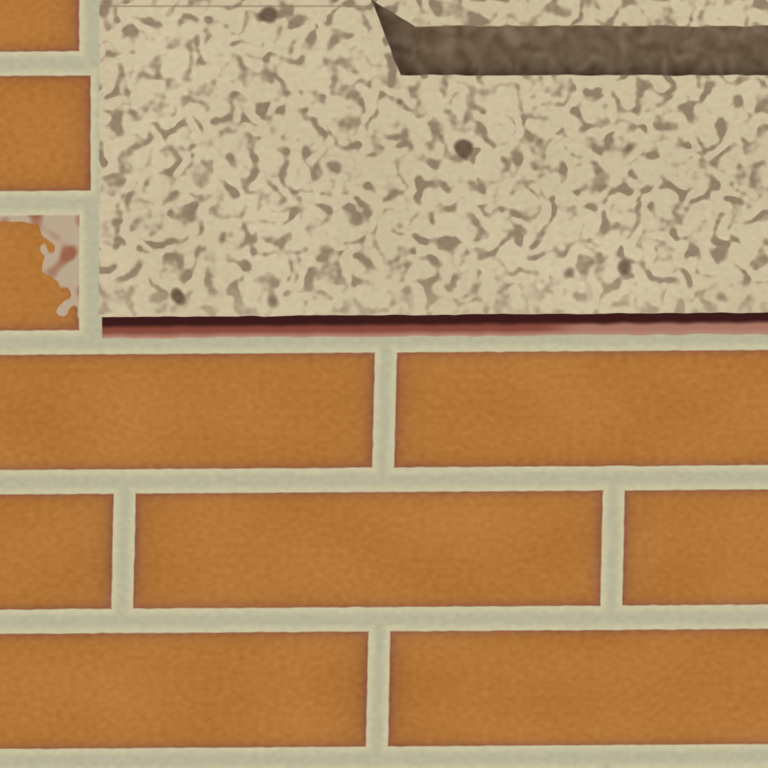
A WebGL 1 fragment shader for this texture:

```glsl
precision highp float;
// Orange brick wall in pale mortar, with a speckled stone block and a shadowed recess.
uniform vec2 u_resolution;

// Layout, as fractions of the canvas
const float ROW_PITCH = 0.1816;
const float ROW_CENTRE = 0.4661;
const float BRICK_PITCH = 0.6367;
const float JOINT_X = 0.5007;
const float ODD_SHIFT = 0.3357;
const vec2 BRICK_HALF = vec2(0.304, 0.0748);
const float ROW_SLOPE = 0.0065;
const float JOINT_LEAN = 0.023;
const float STONE_LEFT = 0.129;
const float STONE_BOTTOM = 0.590;
const float GAP_BOTTOM = 0.562;
const float RECESS_TOP = 0.966;
const float RECESS_BOTTOM = 0.902;
const float RECESS_LEFT = 0.484;
const float SOFTNESS = 0.0016;
const float FLECK_SCALE = 56.0;

// Colours
const vec3 BRICK = vec3(0.70, 0.465, 0.215);
const vec3 BRICK_EDGE = vec3(0.57, 0.365, 0.255);
const vec3 MORTAR = vec3(0.785, 0.755, 0.62);
const vec3 MORTAR_GREY = vec3(0.685, 0.675, 0.575);
const vec3 STONE = vec3(0.80, 0.74, 0.615);
const vec3 FLECK = vec3(0.555, 0.475, 0.385);
const vec3 PIT = vec3(0.35, 0.26, 0.21);
const vec3 RECESS = vec3(0.425, 0.355, 0.275);
const vec3 RECESS_DARK = vec3(0.27, 0.215, 0.17);
const vec3 GAP_DARK = vec3(0.23, 0.11, 0.10);
const vec3 GAP_RED = vec3(0.53, 0.29, 0.235);
const vec3 GAP_PINK = vec3(0.70, 0.52, 0.44);
const vec3 STAIN = vec3(0.73, 0.65, 0.55);
const vec3 STAIN_RED = vec3(0.60, 0.39, 0.30);

vec2 hash2(vec2 p) {
  vec3 a = fract(p.xyx * vec3(0.1031, 0.1030, 0.0973));
  a += dot(a, a.yzx + 33.33);
  return fract((a.xx + a.yz) * a.zy);
}

float corner(vec2 cell, vec2 f, vec2 o) {
  return dot(hash2(cell + o) * 2.0 - 1.0, f - o);
}

// Gradient noise, roughly -0.7 to 0.7
float noise(vec2 p) {
  vec2 c = floor(p), f = fract(p);
  vec2 w = f * f * (3.0 - 2.0 * f);
  float low = mix(corner(c, f, vec2(0, 0)), corner(c, f, vec2(1, 0)), w.x);
  float high = mix(corner(c, f, vec2(0, 1)), corner(c, f, vec2(1, 1)), w.x);
  return mix(low, high, w.y);
}

// Coverage of a shape from its signed distance
float cover(float d) {
  float w = max(SOFTNESS, 1.0 / u_resolution.y);
  return 1.0 - smoothstep(-w, w, d);
}

vec3 wall(vec2 p, vec2 q, float grain) {
  float row = floor((q.y - ROW_CENTRE) / ROW_PITCH + 0.5);
  float y = q.y - ROW_CENTRE - row * ROW_PITCH;
  float odd = mod(row, 2.0);
  float x = mod(q.x - JOINT_X + odd * ODD_SHIFT, BRICK_PITCH) - 0.5 * BRICK_PITCH;
  float dx = abs(x) - BRICK_HALF.x;
  if (row > 0.5) dx = p.x - mix(0.118, 0.103, odd);
  float d = max(dx, abs(y) - BRICK_HALF.y) + 0.0012 * noise(p * 70.0);

  // Mortar: grey along the middle, pale beside the bricks
  float middle = smoothstep(0.002, 0.013, d + 0.003 * noise(p * 30.0));
  vec3 mortar = mix(MORTAR, MORTAR_GREY, 0.65 * middle) + 0.035 * grain;

  // Brick: burnt rim and faint mottling
  float rim = exp(min(d, 0.0) / 0.006) + 0.3 * exp(min(dx, 0.0) / 0.025);
  vec3 brick = mix(BRICK, BRICK_EDGE, clamp(rim, 0.0, 1.0));
  brick += 0.035 * noise(p * vec2(9.0, 14.0)) + 0.045 * grain;

  // Mortar smear on the brick beside the stone
  if (row == 1.0) {
    float n = noise(p * 26.0) + 0.5 * noise(p * 55.0);
    float reach = p.x - 0.038 - 0.45 * (0.715 - p.y) + 0.035 * n;
    float smear = max(cover(-reach), cover(0.711 - p.y + 0.006 * n));
    vec3 tint = mix(STAIN, STAIN_RED, smoothstep(0.05, 0.3, noise(p * 32.0 + 4.0)));
    brick = mix(brick, tint, smear);
  }
  return mix(mortar, brick, cover(d));
}

vec3 stone(vec2 p, float grain) {
  // Short curling flecks and rare pits
  vec2 bend = vec2(noise(p * 31.0), noise(p * 31.0 + 19.0));
  float n = noise(p * FLECK_SCALE + bend * 1.6) + 0.25 * noise(p * 120.0);
  float fade = mix(0.55, 1.0, smoothstep(0.0, 0.06, p.y - STONE_BOTTOM));
  vec3 col = mix(STONE, FLECK, 0.9 * fade * smoothstep(-0.03, 0.32, n));
  col = mix(col, PIT, 0.8 * smoothstep(0.38, 0.52, noise(p * 24.0 + 7.0)));
  col += 0.04 * noise(p * 7.0) + 0.04 * grain;
  float crease = cover(abs(p.y - 0.992) - 0.001) * cover(p.x - RECESS_LEFT);
  col = mix(col, FLECK, 0.7 * crease);

  // Recess with a bevelled upper left corner
  float wob = 0.0025 * noise(p * 45.0);
  float left = RECESS_LEFT + 0.385 * (1.0 - p.y) - p.x;
  float top = p.y - max(RECESS_TOP, 1.0 - 0.6 * (p.x - RECESS_LEFT));
  float d = max(max(left, RECESS_BOTTOM - p.y), top) + wob;
  float shade = max(exp(min(left, 0.0) / 0.018), exp((RECESS_BOTTOM - p.y) / 0.009));
  vec3 hollow = mix(RECESS, RECESS_DARK, clamp(shade, 0.0, 1.0)) + 0.13 * n;
  return mix(col, hollow, cover(d));
}

void main() {
  vec2 p = gl_FragCoord.xy / u_resolution;
  vec2 q = p - vec2(JOINT_LEAN * (p.y - ROW_CENTRE), ROW_SLOPE * (p.x - 0.5));
  float grain = noise(p * vec2(110.0, 150.0));
  vec3 col = wall(p, q, grain);

  // Open joint under the stone: black above, red below
  float y = q.y + 0.002 * noise(p * 40.0);
  float gap = max(max(y - STONE_BOTTOM, GAP_BOTTOM - y), 0.133 - p.x);
  vec3 red = mix(GAP_RED, GAP_PINK, 0.75 * smoothstep(0.70, 0.76, p.x));
  red = mix(GAP_PINK, red, smoothstep(GAP_BOTTOM, 0.571, y));
  col = mix(col, mix(red, GAP_DARK, smoothstep(0.573, 0.581, y)), cover(gap));

  float block = max(STONE_LEFT - p.x, STONE_BOTTOM - y);
  col = mix(col, stone(p, grain), cover(block + 0.002 * noise(p * 60.0)));
  gl_FragColor = vec4(clamp(col, 0.0, 1.0), 1.0);
}
```
